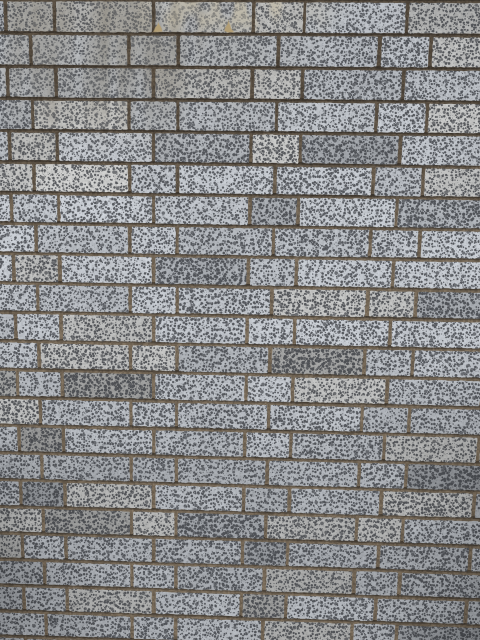
A Shadertoy shader for this texture:

```glsl
#define JOINT 0.0036
#define CORNER 0.0025
#define SPECK_CELLS 185.0
#define SPECK_SIZE 0.56
#define DARK_SHARE 0.13
#define HEADER 0.2
#define BRICK_LIGHT vec3(0.725, 0.742, 0.765)
#define SPECK_INK vec3(0.23, 0.24, 0.26)
#define MORTAR_TAN vec3(0.46, 0.41, 0.345)
#define MORTAR_DARK vec3(0.25, 0.22, 0.185)
#define STAIN vec3(0.50, 0.475, 0.42)
#define CREAM vec3(0.78, 0.74, 0.64)

float hash(vec2 p) {
    return fract(sin(dot(p, vec2(127.1, 311.7))) * 43758.5453);
}

float noise(vec2 p) {
    vec2 i = floor(p), f = fract(p);
    f = f * f * (3.0 - 2.0 * f);
    return mix(mix(hash(i), hash(i + vec2(1, 0)), f.x),
               mix(hash(i + vec2(0, 1)), hash(i + vec2(1, 1)), f.x), f.y);
}

// Coverage of randomly sized dots, one per cell
float specks(vec2 q, float size, float blur) {
    vec2 cell = floor(q);
    float ink = 0.0;
    for (int j = -1; j <= 1; j++)
    for (int i = -1; i <= 1; i++) {
        vec2 g = cell + vec2(i, j);
        vec2 center = g + vec2(hash(g), hash(g + 17.3));
        float r = size * hash(g + 41.7);
        float dot1 = 1.0 - smoothstep(r - blur, r + blur, length(q - center));
        ink = max(ink, dot1 * min(1.0, r / blur));
    }
    return ink;
}

float roundBox(vec2 c, vec2 halfSize, float r) {
    vec2 q = abs(c) - halfSize + r;
    return length(max(q, 0.0)) + min(max(q.x, q.y), 0.0) - r;
}

void mainImage(out vec4 fragColor, in vec2 fragCoord) {
    // Canvas width is 1, y runs down from the top
    vec2 p = vec2(fragCoord.x, iResolution.y - fragCoord.y) / iResolution.x;
    float px = 1.0 / iResolution.x;

    // Wall seen in mild perspective: courses shrink and tilt downwards
    float y = p.y - (p.x - 0.5) * (0.0035 + 0.0225 * p.y);
    float course = -0.012 + y * (14.027 + 1.773 * y);
    float courseHeight = 1.0 / (14.027 + 3.546 * y);
    float row = floor(course), f = course - row;
    float period = 0.528 - 0.0536 * p.y;
    float s = (p.x - 0.531 + 0.021 * p.y) / period;

    // Bond: one header and two stretchers, shifted half a period per course
    float u = s - 0.018 * s * s + 0.003 + 0.5 * mod(row, 2.0);
    float v = fract(u);
    float piece = step(HEADER, v) + step(0.5 + 0.5 * HEADER, v);
    float stretcher = 0.5 * (1.0 - HEADER);
    float width = piece < 0.5 ? HEADER : stretcher;
    float start = piece < 0.5 ? 0.0 : HEADER + (piece - 1.0) * stretcher;
    vec2 id = vec2(floor(u) * 3.0 + piece, row);

    // Brick outline with slightly ragged edges
    vec2 local = vec2((v - start - 0.5 * width) * period, (f - 0.5) * courseHeight);
    vec2 halfSize = 0.5 * vec2(width * period, courseHeight) - JOINT;
    halfSize += (vec2(hash(id + 3.1), hash(id + 8.7)) - 0.5) * 0.0012;
    float d = roundBox(local, halfSize, CORNER) + (noise(p * 150.0) - 0.5) * 0.0016;
    float brickMask = 1.0 - smoothstep(-0.7 * px, 0.7 * px, d);

    // Brick tone: per brick variation, a few dark ones, broad light
    float isDark = step(1.0 - DARK_SHARE, hash(id + 5.3)) * smoothstep(0.12, 0.35, p.y);
    float tone = 1.0 + 0.09 * (hash(id + 1.9) - 0.5) - 0.13 * isDark;
    tone *= mix(0.96, 1.03, smoothstep(0.0, 0.3, p.y)) - 0.11 * smoothstep(0.5, 1.25, p.y);
    tone *= 0.97 + 0.06 * noise(p * 9.0) + 0.10 * (noise(p * 260.0) - 0.5);
    vec3 brick = BRICK_LIGHT * tone;
    brick *= mix(vec3(1.0), vec3(1.02, 1.0, 0.965), step(0.8, hash(id + 11.0)));

    // Dark aggregate, fine grains and sparse larger ones
    vec2 grain = p * SPECK_CELLS + id * 7.0;
    float size = SPECK_SIZE * (0.88 + 0.2 * hash(id + 23.0) + 0.22 * isDark);
    float ink = specks(grain, size, max(0.18, 0.7 * px * SPECK_CELLS));
    ink = max(ink, 0.8 * specks(grain * 0.43 + 50.0, 0.32, max(0.1, 0.3 * px * SPECK_CELLS)));

    // Dirty runs near the top left, pale bloom along the top edge
    float streak = noise(vec2(p.x * 55.0, p.y * 5.0)) * 0.6 + noise(p * vec2(18.0, 8.0)) * 0.5;
    float dirt = streak * (1.0 - smoothstep(0.02, 0.42, p.y)) * (1.0 - smoothstep(0.25, 0.75, p.x));
    float bloom = (1.0 - smoothstep(0.03, 0.09, p.y)) * smoothstep(0.26, 0.36, p.x)
                * (1.0 - smoothstep(0.55, 0.75, p.x)) * smoothstep(0.3, 0.75, noise(p * vec2(40.0, 14.0)));
    brick = mix(brick, STAIN, 0.75 * dirt);
    brick = mix(brick, CREAM, 0.6 * bloom);
    brick = mix(brick, SPECK_INK, ink * 0.8 * (1.0 - 0.45 * dirt) * (1.0 - 0.5 * bloom));

    // Mortar: sandy, darker higher up, shaded beneath each brick
    float below = (f > 0.5 ? f - 1.0 : f) * courseHeight;
    float shade = 0.75 * (1.0 - smoothstep(-0.0035, 0.0015, below)) * step(abs(below), 0.006);
    shade += 0.6 * (1.0 - smoothstep(0.15, 0.6, p.y)) + 0.35 * (noise(p * 45.0) - 0.4);
    vec3 mortar = mix(MORTAR_TAN, MORTAR_DARK, clamp(shade, 0.0, 1.0));
    mortar *= 0.85 + 0.3 * noise(p * 300.0);

    vec3 color = mix(mortar, brick, brickMask);

    // Pale chips on the joint below the first course
    for (int i = 0; i < 2; i++) {
        vec2 c = p - vec2(0.33 + 0.146 * float(i), 0.06);
        float chip = max(abs(c.x) * 0.9 - c.y * 0.45, c.y) - 0.008 + 0.004 * noise(p * 120.0);
        color = mix(color, vec3(0.70, 0.62, 0.46), 1.0 - smoothstep(-px, px, chip));
    }

    // Soft falloff towards the lower corners
    color *= 1.0 - 0.22 * pow(abs(p.x - 0.5) * 2.0, 3.0) * smoothstep(0.7, 1.4, p.y);
    fragColor = vec4(clamp(color, 0.0, 1.0), 1.0);
}
```
